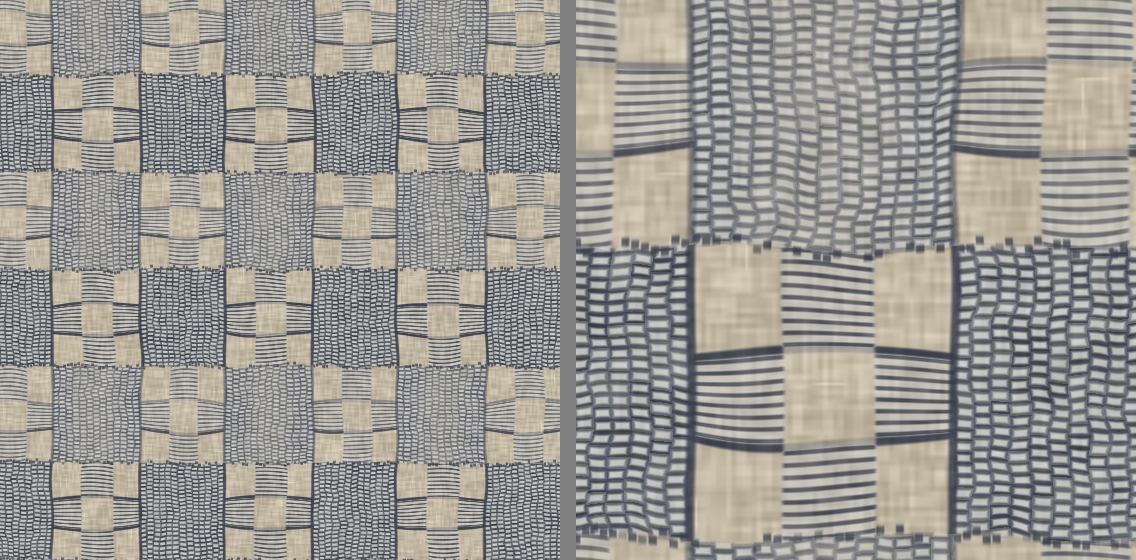
Left: the whole. Right: its middle third, enlarged.
Give the GLSL for this pattern, as a three.js fragment shader.

```glsl
// Woven linen checkerboard: dense blocks of looped stitches alternate with
// open blocks whose nine patches are plain or striped. Cells come from a
// slightly warped grid; rows alternate in ink strength, noise adds the weave.
varying vec2 vUv;

float hash(vec2 p) {
  vec3 q = fract(vec3(p.xyx) * 0.1031);
  q += dot(q, q.yzx + 33.33);
  return fract((q.x + q.y) * q.z);
}

float noise(vec2 p) {
  vec2 i = floor(p), f = fract(p);
  f = f * f * (3.0 - 2.0 * f);
  return mix(mix(hash(i), hash(i + vec2(1, 0)), f.x),
             mix(hash(i + vec2(0, 1)), hash(i + vec2(1, 1)), f.x), f.y);
}

// Distance to the nearest cell edge, positive in even cells, negative in odd.
vec2 edgeDistance(vec2 p) {
  return (0.5 - abs(fract(p) - 0.5)) * (1.0 - 2.0 * mod(floor(p), 2.0));
}

// Soft band of the given half width around zero.
float band(float d, float halfWidth, float soft) {
  return 1.0 - smoothstep(halfWidth - soft, halfWidth + soft, abs(d));
}

// Columns of pale stitches outlined in ink; each column starts at its own height.
float stitches(vec2 c, vec2 grid) {
  float x = c.x * 13.0 + 0.45 * (noise(grid * vec2(5.0, 11.0)) - 0.5);
  float column = floor(x);
  float y = c.y * 24.0 + hash(vec2(column, floor(grid.x) + 17.0)) +
            0.5 * noise(grid * vec2(9.0, 4.0) + 60.0);
  float gap = smoothstep(0.27, 0.46, abs(fract(x) - 0.5));
  float thread = smoothstep(0.13, 0.42, abs(fract(y) - 0.5));
  float wear = 0.65 + 0.35 * hash(vec2(column, floor(y)) + floor(grid) * 31.0 + 200.0);
  return max(gap * 0.85, thread) * wear;
}

// Short pale thickened threads, scattered along x.
float slubs(vec2 p) {
  vec2 f = fract(p) - 0.5, id = floor(p);
  float present = step(0.94, hash(id + 71.0));
  float offset = 0.5 * (hash(id + 13.0) - 0.5);
  return present * band(f.y - offset, 0.06, 0.05) * band(f.x, 0.3, 0.15);
}

void main() {
  // Warped grid, counted downwards; even columns are a little wider.
  vec2 grid = vec2(vUv.x * 6.49 - 0.618, (1.0 - vUv.y) * 5.77 - 0.773);
  grid.x += 0.015 * cos(3.14159 * grid.x);
  grid += 0.045 * (vec2(noise(vUv * 14.0), noise(vUv * 14.0 + 40.0)) - 0.5);
  vec2 c = fract(grid);
  vec2 d = edgeDistance(grid);
  float oddRow = mod(floor(grid.y), 2.0);
  float soft = max(0.012, fwidth(vUv.x) * 4.0);

  vec2 side = clamp(d / soft, -1.0, 1.0);
  float dense = 0.5 - 0.5 * side.x * side.y;

  // Linen ground with crossed threads and slubs
  float weave = noise(vUv * vec2(330.0, 60.0)) + noise(vUv * vec2(60.0, 330.0) + 90.0) - 1.0;
  float cloud = noise(vUv * 30.0 + 7.0) - 0.5;
  float slub = slubs(vUv * vec2(32.0, 70.0)) + slubs(vUv.yx * vec2(32.0, 70.0) + 300.0);
  vec3 linen = vec3(0.76, 0.72, 0.64) + 0.10 * weave + 0.04 * cloud + 0.08 * slub;
  vec3 pale = vec3(0.77, 0.77, 0.75) + 0.06 * weave;
  vec3 ink = vec3(0.23, 0.25, 0.30) + 0.05 * weave;

  // Open block: the middle bands cross, leaving corners and centre plain
  float bow = c.x - 0.5;
  float y = 0.5 + (c.y - 0.5) * (1.0 + bow * bow);
  float middleX = band(c.x - 0.52, 0.175, soft);
  float middleY = band(y - 0.52, 0.17, soft);
  float striped = middleX + middleY - 2.0 * middleX * middleY;
  float stripe = smoothstep(0.2, 0.42, abs(fract(y * 24.0) - 0.5));
  stripe *= 0.75 + 0.25 * noise(grid * vec2(16.0, 24.0));
  float openInk = striped * stripe * mix(0.9, 0.7, oddRow);

  // Heavy threads bounding the middle band; odd rows keep only the lower one
  float heavy = band(abs(y - 0.52) - 0.17, 0.015, 0.008) * (1.0 - 0.72 * middleX);
  heavy *= mix(0.95, y > 0.52 ? 0.85 : 0.4, oddRow);
  vec3 open = mix(linen, pale, 0.6 * striped);
  open = mix(open, ink, max(openInk, heavy));

  // Dense block: odd rows fade towards the block centre
  float fade = 1.0 - oddRow * (0.1 + 0.28 * exp(-9.0 * bow * bow));
  vec3 block = mix(pale, linen, 0.3 * oddRow * exp(-9.0 * bow * bow));
  block = mix(block, ink, stitches(c, grid) * fade);

  // Side threads and the ragged loops along the horizontal seams
  vec3 color = mix(open, block, dense);
  float sideLine = band(d.x, 0.017, 0.010) * mix(0.85, 0.45, oddRow);
  vec2 loopId = vec2(floor(grid.x * 26.0), floor(grid.y + 0.5));
  float loopShift = 0.045 * (hash(loopId + 50.0) - 0.5);
  float seam = fract(grid.y + 0.5) - 0.5 + loopShift;
  float loops = band(seam, 0.014, 0.010) * smoothstep(0.3, 0.5, hash(loopId + 130.0));
  loops *= band(fract(grid.x * 26.0) - 0.5, 0.4, 0.12) * 0.75;
  color = mix(color, ink, max(sideLine, loops));
  gl_FragColor = vec4(color, 1.0);
}
```
